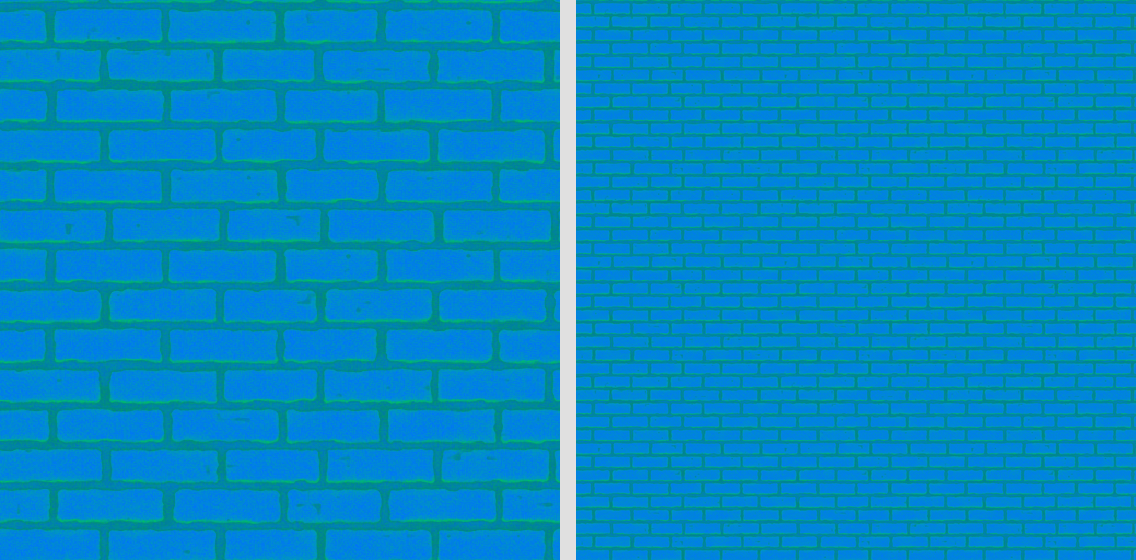
Left, the tile; right, the same tile 3 across and 3 down.
Reproduce this texture procedurally as a WebGL 1 fragment shader.

```glsl
precision highp float;
// Tiling wall of worn blue bricks in teal mortar, with green lit edges and fine grain.

uniform vec2 u_resolution;

const float ROWS = 14.0;
const float NARROW = 0.18;    // width of the one short brick in each row
const float WIDE = 0.205;     // width of the other four
const float JOINT = 0.0074;   // half the mortar thickness

const vec3 FACE = vec3(0.0, 0.512, 0.872);
const vec3 FROST = vec3(0.0, 0.585, 0.765);
const vec3 MORTAR = vec3(0.0, 0.515, 0.705);
const vec3 MOSS = vec3(0.0, 0.530, 0.530);
const vec3 SHADE = vec3(0.0, 0.535, 0.470);
const vec3 LIT = vec3(0.0, 0.700, 0.470);

float hash(vec2 p) {
  return fract(sin(dot(p, vec2(127.1, 311.7))) * 43758.5453);
}

// Value noise that wraps after a whole number of cells
float noise(vec2 uv, vec2 cells) {
  vec2 p = uv * cells;
  vec2 i = floor(p);
  vec2 f = fract(p);
  f = f * f * (3.0 - 2.0 * f);
  vec2 a = mod(i, cells);
  vec2 b = mod(i + 1.0, cells);
  return mix(mix(hash(a), hash(vec2(b.x, a.y)), f.x),
             mix(hash(vec2(a.x, b.y)), hash(b), f.x), f.y);
}

float fbm(vec2 uv, vec2 cells) {
  float sum = 0.0;
  float amp = 0.533;
  for (int i = 0; i < 4; i++) {
    sum += amp * noise(uv, cells);
    cells *= 2.0;
    amp *= 0.5;
  }
  return sum;
}

float roundedBox(vec2 p, vec2 halfSize, float radius) {
  vec2 q = abs(p) - halfSize + radius;
  return length(max(q, 0.0)) + min(max(q.x, q.y), 0.0) - radius;
}

float band(float d, float center, float width) {
  float t = (d - center) / width;
  return exp(-t * t);
}

// Finds the brick at uv: xy = offset from its center, zw = half size
vec4 brickAt(vec2 uv, out vec2 id) {
  float v = (uv.y + 0.0104) * ROWS;
  float row = mod(floor(v), ROWS);
  float start = mix(0.395, 0.503, mod(row, 2.0)) + 0.010 * (hash(vec2(row, 7.3)) - 0.5);
  float s = fract(uv.x - start);
  float index = s < NARROW ? 0.0 : min(1.0 + floor((s - NARROW) / WIDE), 4.0);
  float width = index < 0.5 ? NARROW : WIDE;
  float left = index < 0.5 ? 0.0 : NARROW + (index - 1.0) * WIDE;
  id = vec2(index, row);
  vec2 p = vec2(s - left - 0.5 * width, (fract(v) - 0.5) / ROWS);
  vec2 jitter = vec2(hash(id + 3.1), hash(id + 8.7)) - 0.5;
  vec2 halfSize = vec2(0.5 * width, 0.5 / ROWS) - JOINT;
  return vec4(p - jitter * vec2(0.004, 0.002), halfSize);
}

void main() {
  vec2 uv = gl_FragCoord.xy / u_resolution;
  float soft = max(0.0014, 0.75 / u_resolution.y);
  vec2 id;
  vec4 brick = brickAt(uv, id);
  vec2 p = brick.xy;
  vec2 rel = p / brick.zw;

  // Uneven outline with a few chipped edges
  float cloud = fbm(uv + 0.37, vec2(14.0, 24.0));
  float rough = fbm(uv, vec2(48.0));
  float chip = smoothstep(0.64, 0.86, noise(uv + 0.19, vec2(40.0)));
  float radius = mix(0.004, 0.010, hash(id + 1.9));
  float d = roundedBox(p, brick.zw, radius);
  d += 0.007 * (rough - 0.5) + 0.003 * chip * smoothstep(-0.010, 0.0, d);
  float inside = 1.0 - smoothstep(-soft, soft, d);
  float low = smoothstep(0.55, 0.95, -rel.y);

  // Mortar, greener in the upright joints and close to the bricks
  float upright = smoothstep(0.96, 1.03, abs(rel.x));
  vec3 mortar = mix(MORTAR, MOSS, 0.65 * smoothstep(0.40, 0.75, cloud) + 0.25 * upright);
  mortar = mix(mortar, SHADE, 0.65 * band(d, 0.0015, 0.0028));

  // Brick face with pale wear toward its edges
  float wear = smoothstep(0.38, 0.72, cloud);
  float rim = smoothstep(-0.016, -0.001, d);
  float frost = wear * (0.22 + 0.50 * rim) + 0.25 * rim * low;
  frost += 0.12 * (hash(id + 5.3) - 0.35);
  vec3 face = mix(FACE, FROST, clamp(frost, 0.0, 0.85));

  // Sparse pits, each with a bright lower lip
  float pitNoise = noise(uv + 0.61, vec2(56.0, 72.0));
  float pit = smoothstep(0.86, 0.97, pitNoise) * smoothstep(0.50, 0.64, cloud);
  face = mix(face, SHADE, 0.65 * pit);
  float lip = smoothstep(0.86, 0.97, noise(uv + vec2(0.61, 0.614), vec2(56.0, 72.0)));
  face = mix(face, FROST, 0.4 * lip * (1.0 - pit));

  vec3 color = mix(mortar, face, inside);

  // Broken light along the bottom edge, fainter on the others
  float broken = smoothstep(0.22, 0.62, noise(uv + 0.43, vec2(30.0, 14.0)));
  float edge = low * mix(0.35, 0.95, broken) + 0.16 * (1.0 - low);
  color = mix(color, LIT, edge * band(d, -0.0006, 0.0024));

  // Fine grain
  float fine = hash(mod(floor(uv * 512.0), 512.0)) - 0.5;
  float coarse = noise(uv, vec2(230.0)) - 0.5;
  color += fine * vec3(0.0, 0.065, -0.085) + coarse * vec3(0.0, 0.045, -0.110);

  gl_FragColor = vec4(clamp(color, 0.0, 1.0), 1.0);
}
```
